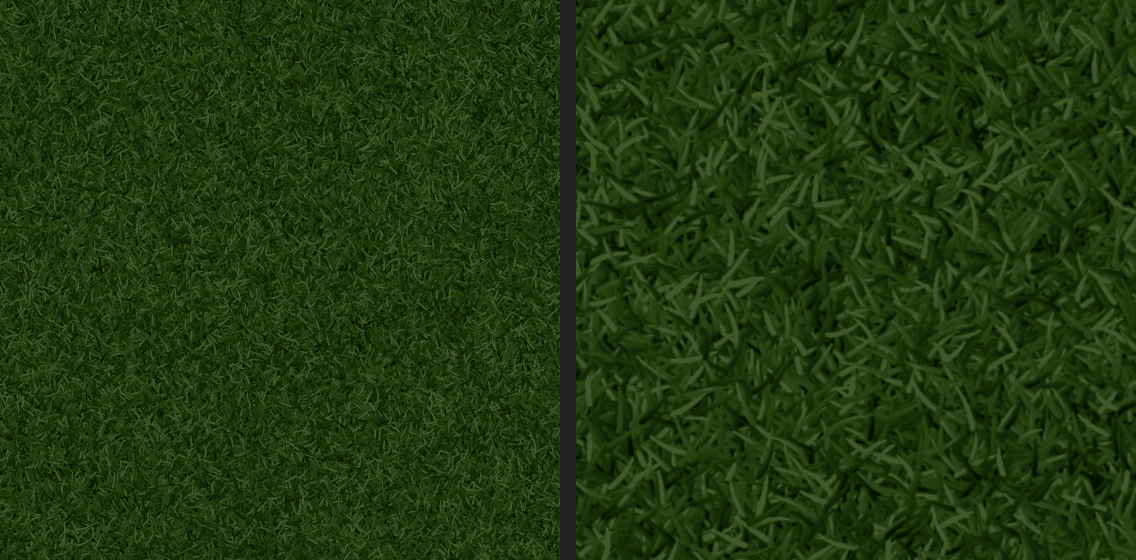
Left: the whole. Right: its middle third, enlarged.
A Shadertoy shader for this texture:

```glsl
#define CELLS 64.0         // grid cells per canvas height
#define LAYERS 14          // blade layers, bottom to top
#define BLADE_WIDTH 0.0016 // half width at the root
#define SOFTNESS 0.0011    // edge blur
#define LEAN 1.4           // largest angle from upright
#define BEND 0.35          // curl of a blade
#define SHADOW 0.12        // darkening beside a blade
#define PATCHES 0.10       // strength of broad light and dark areas

vec4 hash4(vec3 p) {
    vec4 q = fract(p.xyzx * vec4(0.1031, 0.1030, 0.0973, 0.1099));
    q += dot(q, q.wzxy + 33.33);
    return fract((q.xxyz + q.yzzw) * q.zywx);
}

float valueNoise(vec2 p) {
    vec2 i = floor(p), f = fract(p);
    f = f * f * (3.0 - 2.0 * f);
    float a = hash4(vec3(i, 91.0)).x;
    float b = hash4(vec3(i + vec2(1, 0), 91.0)).x;
    float c = hash4(vec3(i + vec2(0, 1), 91.0)).x;
    float d = hash4(vec3(i + vec2(1, 1), 91.0)).x;
    return mix(mix(a, b, f.x), mix(c, d, f.x), f.y);
}

// Lays one blade over the running tone; p is relative to its middle
float layBlade(float tone, vec2 p, vec4 rnd, float height, float soft) {
    float angle = (rnd.x * 2.0 - 1.0) * LEAN;
    float c = cos(angle), s = sin(angle);
    p = vec2(c * p.x - s * p.y, s * p.x + c * p.y);

    float halfLength = mix(0.42, 0.85, rnd.y) / CELLS;
    float along = p.y / halfLength;
    p.x -= (rnd.z - 0.5) * BEND * halfLength * (min(along * along, 1.5) - 0.4);

    float rise = clamp(along * 0.5 + 0.5, 0.0, 1.0);
    float width = BLADE_WIDTH * mix(1.1, 0.4, rise * rise);
    float d = length(vec2(p.x, max(abs(p.y) - halfLength, 0.0))) - width;

    float bladeTone = 0.02 + 1.12 * rnd.w + 0.1 * height + 0.25 * (rise - 0.5);
    bladeTone -= 0.12 * clamp(p.x / width, -1.0, 1.0);

    tone *= 1.0 - SHADOW * smoothstep(2.0 * BLADE_WIDTH, 0.0, d);
    return mix(tone, bladeTone, smoothstep(soft, -soft, d));
}

float linearStep(float a, float b, float x) {
    return clamp((x - a) / (b - a), 0.0, 1.0);
}

// Colour ramp from the gaps up to sunlit blades
vec3 grassColour(float tone) {
    const vec3 gap    = vec3(0.00, 0.07, 0.00);
    const vec3 deep   = vec3(0.05, 0.14, 0.01);
    const vec3 body   = vec3(0.09, 0.19, 0.03);
    const vec3 bright = vec3(0.15, 0.26, 0.06);
    const vec3 pale   = vec3(0.17, 0.27, 0.11);
    const vec3 glint  = vec3(0.25, 0.35, 0.17);
    vec3 colour = mix(gap, deep, linearStep(0.03, 0.13, tone));
    colour = mix(colour, body, linearStep(0.13, 0.36, tone));
    colour = mix(colour, bright, linearStep(0.36, 0.66, tone));
    colour = mix(colour, pale, linearStep(0.66, 0.84, tone));
    return mix(colour, glint, linearStep(0.84, 0.97, tone));
}

void mainImage(out vec4 fragColor, in vec2 fragCoord) {
    vec2 uv = fragCoord / iResolution.y;
    float soft = max(SOFTNESS, 0.5 / iResolution.y);
    float tone = 0.0;

    // Stacked layers of scattered blades
    for (int layer = 0; layer < LAYERS; layer++) {
        float id = float(layer);
        vec2 p = uv * CELLS + hash4(vec3(id, 7.0, 3.0)).xy * 20.0;
        vec2 cell = floor(p);
        for (int j = -1; j <= 1; j++)
        for (int i = -1; i <= 1; i++) {
            vec2 home = cell + vec2(i, j);
            vec2 root = home + hash4(vec3(home, id + 40.0)).xy;
            vec4 rnd = hash4(vec3(home, id + 1.0));
            tone = layBlade(tone, (p - root) / CELLS, rnd, id / float(LAYERS), soft);
        }
    }

    // Broad uneven lighting
    float patches = 0.6 * valueNoise(uv * 7.0) + 0.4 * valueNoise(uv * 19.0 + 5.0);
    tone *= 1.0 + PATCHES * (2.0 * patches - 1.0);

    fragColor = vec4(grassColour(tone), 1.0);
}
```
